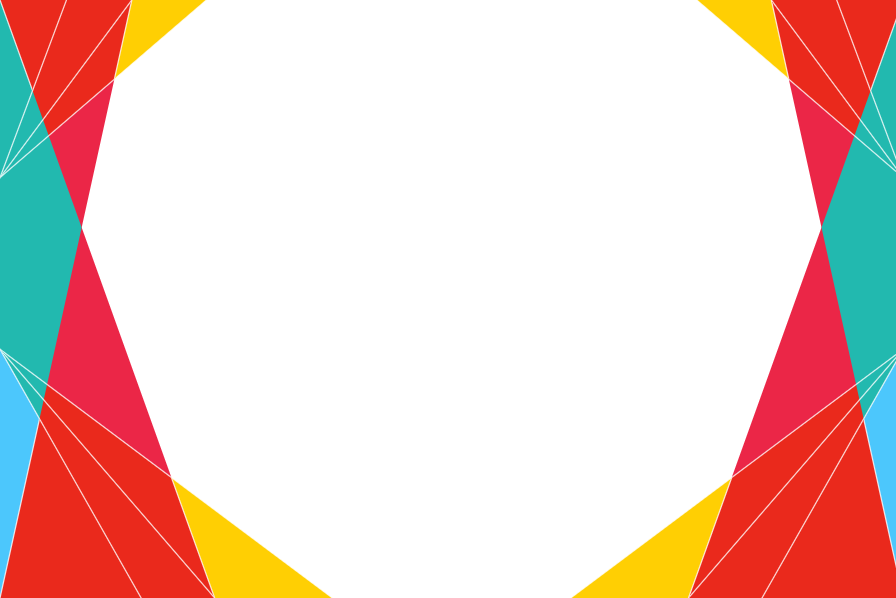
Reproduce this background procedurally as a Shadertoy shader.

```glsl
// Draws a white panel framed by crossing colour bands with fans of thin white lines.

const vec3 WHITE   = vec3(1.0);
const vec3 RED     = vec3(0.918, 0.160, 0.110);
const vec3 CRIMSON = vec3(0.922, 0.148, 0.280);
const vec3 TEAL    = vec3(0.133, 0.725, 0.686);
const vec3 YELLOW  = vec3(1.0, 0.81, 0.01);
const vec3 BLUE    = vec3(0.30, 0.78, 0.99);

// Lengths are in canvas heights; the canvas is ASPECT wide.
const float ASPECT = 1.5;
const float MIRROR_X = 0.756;
const float FALL_FOOT = 0.3594;   // falling band edge, where it meets the floor
const float RISE_TOP = 0.2207;    // rising band edge, where it meets the ceiling
const vec2 TOP_APEX = vec2(0.0, 0.703);
const vec2 LOW_APEX = vec2(0.0, 0.416);
const vec3 TOP_FAN = vec3(0.1113, 0.2207, 0.3457);  // ray ends on the ceiling
const vec3 LOW_FAN = vec3(0.2363, 0.3594, 0.5566);  // ray ends on the floor
const float LINE_WIDTH = 0.0021;
const float LINE_ALPHA = 0.8;

// Signed distance to the line from a to b, positive on its left.
float side(vec2 p, vec2 a, vec2 b) {
    vec2 d = normalize(b - a), r = p - a;
    return d.x * r.y - d.y * r.x;
}

float cover(float d, float px) {
    return clamp(0.5 + d / px, 0.0, 1.0);
}

// Coverage of a thin line, accurate below one pixel.
float stroke(float d, float px) {
    float h = 0.5 * LINE_WIDTH;
    return cover(d + h, px) - cover(d - h, px);
}

void mainImage(out vec4 fragColor, in vec2 fragCoord) {
    float px = 1.0 / iResolution.y;
    vec2 p = fragCoord / iResolution.xy * vec2(ASPECT, 1.0);
    p.x = min(p.x, 2.0 * MIRROR_X - p.x);

    // Band edges, positive towards the side of the canvas
    float fall = side(p, vec2(FALL_FOOT, 0.0), vec2(0.0, 1.0));
    float rise = side(p, vec2(0.0), vec2(RISE_TOP, 1.0));

    // Fan rays, positive towards the corners
    vec3 top, low;
    float lines = 0.0;
    for (int i = 0; i < 3; i++) {
        top[i] = side(p, TOP_APEX, vec2(TOP_FAN[i], 1.0));
        low[i] = side(p, vec2(LOW_FAN[i], 0.0), LOW_APEX);
        lines = max(lines, max(stroke(top[i], px), stroke(low[i], px)));
    }

    // Outlines on the band edges near the corners
    float fallTrim = max(cover(top[0], px), cover(low[2], px));
    float riseTrim = max(cover(top[2], px), cover(low[0], px));
    lines = max(lines, stroke(fall, px) * fallTrim);
    lines = max(lines, stroke(rise, px) * riseTrim);

    // Fills, chosen by how many bands cover the point
    float corner = cover(max(top[2], low[2]), px);
    vec3 outside = mix(WHITE, YELLOW, corner);
    vec3 band = mix(CRIMSON, RED, corner);
    vec3 overlap = mix(TEAL, BLUE, cover(low[0], px));
    float inRise = cover(rise, px);
    vec3 color = mix(mix(outside, band, inRise),
                     mix(band, overlap, inRise), cover(fall, px));

    fragColor = vec4(mix(color, WHITE, lines * LINE_ALPHA), 1.0);
}
```
